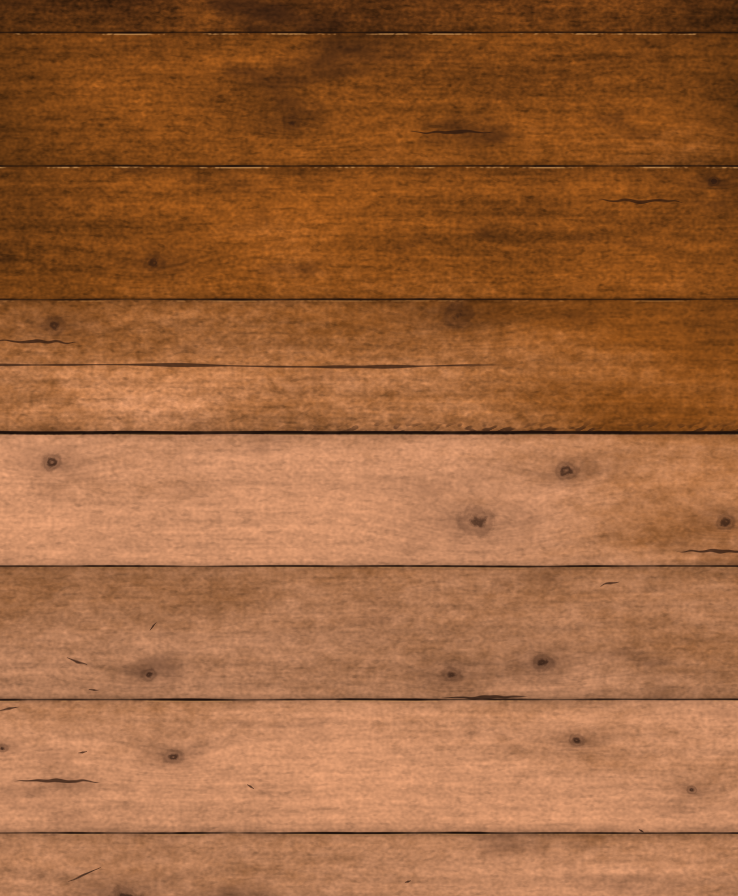
This texture is drawn by a Shadertoy shader. Its source:

```glsl
// Eight horizontal stained wood planks, dark at the top and pale at the bottom, with knots and wear.
const float PITCH = 0.1489;        // plank height
const float FIRST_SEAM = 0.0703;   // height of the lowest seam
const float SEAM_WIDTH = 0.0009;
const float WIDE_SEAM = 3.0;       // the seam with an open gap and scuffs
const float KNOT_SLOT = 0.19;      // spacing of possible knots
const float KNOT_CHANCE = 0.6;
const int SCRATCHES = 5;
const vec3 DARK = vec3(0.27, 0.145, 0.065);
const vec3 AMBER = vec3(0.54, 0.30, 0.10);
const vec3 PALE = vec3(0.81, 0.565, 0.41);
const vec3 SOOT = vec3(0.16, 0.09, 0.06);
const vec3 CHIP = vec3(0.78, 0.57, 0.34);
// Stain lightness and shade of each plank, bottom to top
const vec2 FINISH[8] = vec2[8](
    vec2(0.94, 0.92), vec2(0.97, 0.98), vec2(0.90, 0.87), vec2(0.99, 1.0),
    vec2(0.72, 0.97), vec2(0.48, 1.0), vec2(0.44, 0.97), vec2(0.18, 0.97));

vec2 hash2(vec2 p) {
    vec3 q = fract(p.xyx * vec3(0.1031, 0.1030, 0.0973));
    q += dot(q, q.yzx + 33.33);
    return fract((q.xx + q.yz) * q.zy);
}
float corner(vec2 cell, vec2 f, vec2 o) {
    return dot(hash2(cell + o) * 2.0 - 1.0, f - o);
}
// Gradient noise, roughly -0.7 to 0.7
float noise(vec2 p) {
    vec2 i = floor(p), f = fract(p), e = vec2(1.0, 0.0);
    vec2 u = f * f * f * (f * (f * 6.0 - 15.0) + 10.0);
    return mix(mix(corner(i, f, e.yy), corner(i, f, e.xy), u.x),
               mix(corner(i, f, e.yx), corner(i, f, e.xx), u.x), u.y);
}
float fbm(vec2 p) {
    float sum = 0.0, gain = 0.6;
    for (int i = 0; i < 4; i++) {
        sum += gain * noise(p);
        p = mat2(1.96, 0.53, -0.53, 1.96) * p + 17.3;
        gain *= 0.58;
    }
    return sum;
}
float stroke(float dist, float halfWidth, float soft) {
    return 1.0 - smoothstep(halfWidth - soft, halfWidth + soft, abs(dist));
}

void mainImage(out vec4 fragColor, in vec2 fragCoord) {
    vec2 p = fragCoord / iResolution.y;
    float px = 0.8 / iResolution.y;
    float row = (p.y - FIRST_SEAM) / PITCH, id = floor(row), f = row - id;
    vec2 finish = FINISH[clamp(int(id) + 1, 0, 7)];
    vec2 local = vec2(p.x, f * PITCH);
    vec2 seed = vec2(id * 7.31 + 40.0, id * 13.7 + 60.0);

    // Knots: dark hearts that also bend the grain around them
    float bend = 0.0, heart = 0.0, halo = 0.0;
    float ragged = fbm(p * 60.0), streaky = 0.7 + fbm(p * vec2(14.0, 50.0));
    for (int i = 0; i < 5; i++) {
        vec2 slot = vec2(float(i) + 3.0, id + 21.0);
        vec2 h = hash2(slot), g = hash2(slot + 51.0);
        float present = step(g.x, KNOT_CHANCE), radius = mix(0.005, 0.018, g.y);
        vec2 d = local - vec2((float(i) + h.x) * KNOT_SLOT, mix(0.1, 0.9, h.y) * PITCH);
        float dist = length(d * vec2(0.8, 1.0)) / radius + 0.7 * ragged;
        vec2 b = d * vec2(0.4, 1.0) / radius;
        bend += present * radius * 1.8 * exp(-0.2 * dot(b, b));
        heart += present * (0.7 + 0.3 * sin(dist * 9.0)) * (1.0 - smoothstep(0.2, 1.2, dist));
        halo += present * exp(-0.35 * dot(b, b)) * streaky;
    }

    // Grain, pores and blotches
    float grainY = local.y + bend + 0.006 * noise(p * vec2(5.0, 9.0) + seed);
    float grain = noise(vec2(p.x * 2.5, grainY * 95.0) + seed);
    float fiber = noise(vec2(p.x * 18.0, grainY * 250.0) + seed);
    float pores = noise(p * vec2(210.0, 260.0));
    float flecks = smoothstep(0.12, 0.35, noise(p * vec2(75.0, 230.0) + 9.0));
    float mottle = fbm(p * vec2(60.0, 85.0));
    float blotch = fbm(p * vec2(4.0, 11.0) + seed);

    // Stain colour
    float midPlank = 1.0 - smoothstep(0.5, 2.0, abs(id - 2.5));
    float tone = finish.x + 0.2 * (0.5 - f) * (1.0 - finish.x * 0.5);
    tone += 0.24 * blotch + 0.1 * mottle - 0.22 * midPlank * smoothstep(0.45, 0.85, p.x);
    vec3 color = mix(DARK, AMBER, smoothstep(0.0, 0.5, tone));
    color = mix(color, PALE, smoothstep(0.5, 1.0, tone));
    float relief = 0.2 * grain + 0.17 * fiber + 0.24 * pores + 0.28 * mottle + 0.32 * blotch - 0.1 * flecks;
    color *= finish.y * (1.0 + mix(1.6, 0.55, finish.x) * relief);
    color *= 1.0 - 0.25 * smoothstep(0.25, 0.45, abs(p.x - 0.41)) * smoothstep(0.5, 0.9, p.y);
    float smudge = smoothstep(0.08, 0.45, fbm(p * vec2(5.0, 13.0) + seed.yx));
    float stain = smudge * mix(0.75, 0.28, finish.x) + 0.3 * halo + 0.55 * heart;
    color = mix(color, SOOT, clamp(stain, 0.0, 0.8));

    // One tapered sliver on every plank, small scratches on the lower ones
    for (int i = 0; i < SCRATCHES; i++) {
        vec2 h = hash2(vec2(float(i) + 5.0, id + 83.0)), g = hash2(h * 91.0 + 7.0);
        float sliver = i == 0 ? 1.0 : 0.0;
        float angle = (g.x - 0.4) * mix(1.5, 0.05, sliver);
        float reach = mix(mix(0.003, 0.022, g.y * g.y), 0.05, sliver);
        vec2 d = local - vec2(h.x * 0.82, h.y * PITCH);
        d = mat2(cos(angle), -sin(angle), sin(angle), cos(angle)) * d;
        float taper = max(0.0, 1.0 - abs(d.x) / reach);
        float mark = stroke(d.y + 0.004 * noise(p * 60.0), (0.0011 + 0.001 * sliver) * taper, px);
        color = mix(color, SOOT, 0.7 * mark * smoothstep(0.0, 0.15, taper) * max(sliver, step(id, 1.5)));
    }

    // Long split along the middle of one plank
    float splitY = local.y - 0.5 * PITCH + 0.006 * noise(vec2(p.x * 5.0, 2.4));
    float split = stroke(splitY, 0.0011 + 0.002 * noise(vec2(p.x * 18.0, 9.4)), px);
    split *= step(abs(id - WIDE_SEAM), 0.5) * (1.0 - smoothstep(0.5, 0.58, p.x));
    color = mix(color, SOOT, 0.7 * split);

    // Seams: soft shadow, dark gap, chipped pale edges, scuffs over the wide gap
    float seam = floor(row + 0.5), wide = step(abs(seam - WIDE_SEAM), 0.5);
    float edge = (row - seam) * PITCH + 0.0008 * noise(vec2(p.x * 9.0, seam * 5.3));
    float wear = noise(vec2(p.x * 17.0, seam * 9.1 + 0.4)) + 0.3 * noise(vec2(p.x * 80.0, seam + 0.4));
    color *= 1.0 - 0.25 * exp(-abs(edge) / 0.004);
    float scuff = smoothstep(0.0, 0.3, noise(vec2(p.x * 110.0 - p.y * 90.0, p.y * 170.0)));
    scuff *= step(0.0, edge) * (1.0 - smoothstep(0.002, 0.016, edge)) * smoothstep(0.2, 0.5, p.x);
    color = mix(color, SOOT, 0.55 * wide * scuff);
    float gap = stroke(edge, SEAM_WIDTH * (1.0 + wide + 0.7 * wear), px);
    color = mix(color, SOOT * 0.7, clamp(0.7 + 0.3 * wide + 0.7 * wear, 0.0, 1.0) * gap);
    float chips = smoothstep(-0.1, 0.2, wear + 0.3 * pores) * mix(0.3, 0.75, step(4.5, seam));
    color = mix(color, CHIP, chips * stroke(edge + 0.0018, 0.0008, px));
    fragColor = vec4(clamp(color, 0.0, 1.0), 1.0);
}
```
